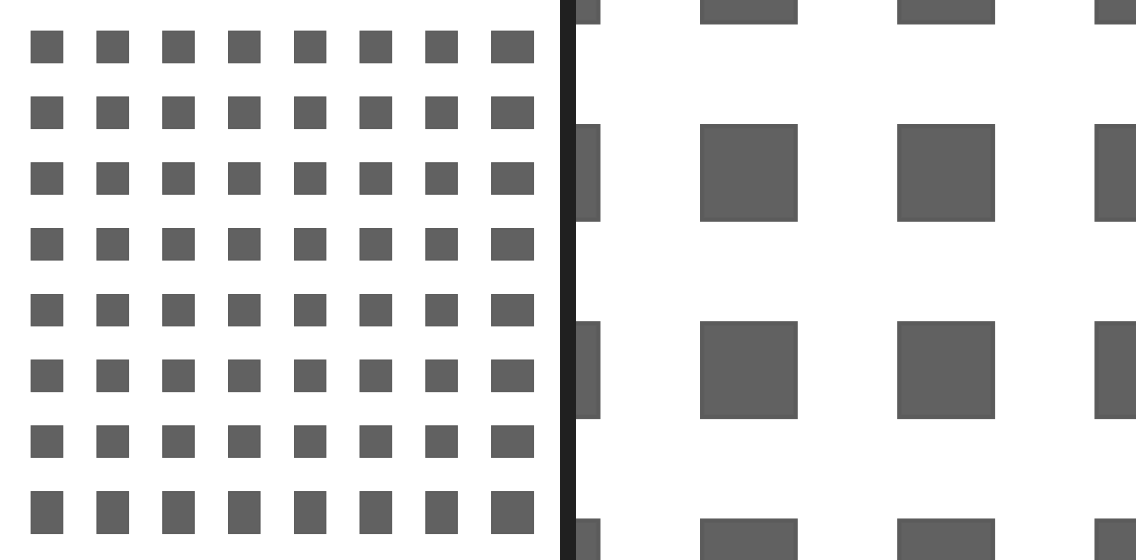
Left, the full canvas; right, a detail of the centre.
This pattern is drawn by a WebGL 1 fragment shader. Its source:

```glsl
precision highp float;
// Eight by eight grid of grey squares on white, with a wider last column and a taller last row.
uniform vec2 u_resolution;

// Signed distance along one axis to the nearest bar; the eighth bar is longer.
float barDistance(float x) {
  float pitch = 0.11745;
  float fromFirst = x - 0.0547;
  float index = clamp(floor(fromFirst / pitch), 0.0, 7.0);
  float halfLength = 0.5 * mix(0.0583, 0.0768, step(6.5, index));
  return abs(fromFirst - index * pitch - halfLength) - halfLength;
}

void main() {
  // Rows are counted from the top.
  vec2 uv = gl_FragCoord.xy / u_resolution;
  vec2 edge = vec2(barDistance(uv.x), barDistance(1.0 - uv.y));

  // Pixel coverage of the rectangle.
  vec2 coverage = clamp(0.5 - edge * u_resolution, 0.0, 1.0);
  float fill = coverage.x * coverage.y;

  // Slightly darker rim just inside each edge.
  float rim = smoothstep(-0.0032, -0.0018, max(edge.x, edge.y));
  vec3 grey = vec3(mix(0.38, 0.355, rim));

  gl_FragColor = vec4(mix(vec3(1.0), grey, fill), 1.0);
}
```
